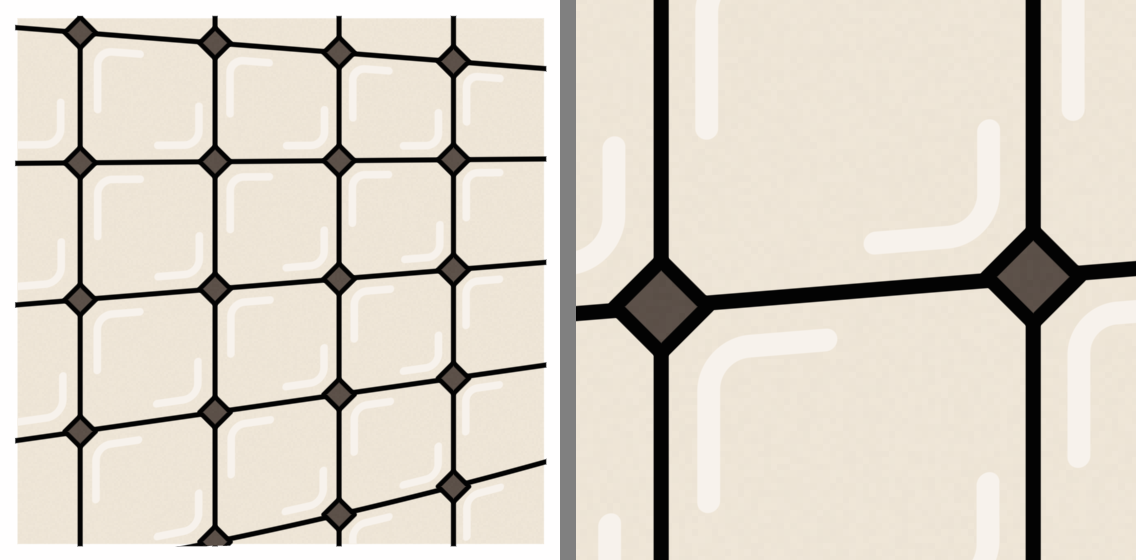
Left: the whole. Right: its middle third, enlarged.
A WebGL 1 fragment shader for this pattern:

```glsl
precision highp float;
// Cream octagon tiles with glossy highlights and brown diamond insets, seen in slight perspective.
uniform vec2 u_resolution;

const vec2 PANEL_MIN = vec2(0.0313, 0.0286);
const vec2 PANEL_MAX = vec2(0.9714, 0.9674);
const float LINE_HALF = 0.0045;
const float GLINT_HALF = 0.0068;
const float DIAMOND_RADIUS = 0.0275;

const vec3 PAPER = vec3(1.0, 0.998, 0.998);
const vec3 CREAM = vec3(0.932, 0.897, 0.84);
const vec3 GLOSS = vec3(0.97, 0.95, 0.925);
const vec3 INK = vec3(0.01);
const vec3 BROWN = vec3(0.36, 0.315, 0.285);

float hash(vec2 p) {
  vec3 q = fract(vec3(p.xyx) * 0.1031);
  q += dot(q, q.yzx + 33.33);
  return fract((q.x + q.y) * q.z);
}

float cover(float d, float soft) {
  return 1.0 - smoothstep(-soft, soft, d);
}

float boxDist(vec2 p, vec2 halfSize) {
  vec2 d = abs(p) - halfSize;
  return length(max(d, 0.0)) + min(max(d.x, d.y), 0.0);
}

float panelDist(vec2 p) {
  return boxDist(p - 0.5 * (PANEL_MIN + PANEL_MAX), 0.5 * (PANEL_MAX - PANEL_MIN));
}

// Columns crowd together towards the right.
float columnX(float i) {
  return 0.1432 + 0.2514 * i / (1.0 + 0.0438 * i);
}

// Height at the left edge, height at the right edge, and bow of each row line.
vec3 rowShape(float r) {
  if (r < 0.5) return vec3(0.9505, 0.8776, 0.0);
  if (r < 1.5) return vec3(0.7083, 0.7161, 0.0);
  if (r < 2.5) return vec3(0.4557, 0.5313, 0.0);
  if (r < 3.5) return vec3(0.2135, 0.3477, 0.0);
  return vec3(-0.0326, 0.1745, -0.054);
}

float rowY(vec3 row, float x) {
  float t = (x - PANEL_MIN.x) / (PANEL_MAX.x - PANEL_MIN.x);
  return mix(row.x, row.y, t) + row.z * t * (1.0 - t);
}

// Two arms along the positive axes, joined by a rounded elbow.
float elbowDist(vec2 q, vec2 arms, float radius) {
  if (q.x < radius && q.y < radius) return abs(length(q - radius) - radius);
  float across = length(q - vec2(clamp(q.x, radius, arms.x), 0.0));
  float along = length(q - vec2(0.0, clamp(q.y, radius, arms.y)));
  return min(across, along);
}

// Highlight in a tile corner; dir points from the knot into the tile.
float glintDist(vec2 p, vec2 knot, float lineY, vec2 dir, float width, vec2 arms, float seed) {
  vec2 inset = vec2(0.125 * width) + 0.004 * vec2(hash(vec2(seed, 3.0)) - 0.5, 0.0);
  if (panelDist(knot + dir * inset) > -0.026) return 1.0;
  vec2 q = vec2(p.x - knot.x, p.y - lineY) * dir - inset;
  return elbowDist(q, arms * width, 0.11 * width) - GLINT_HALF;
}

float diamondDist(vec2 p) {
  vec2 turned = vec2(p.x + p.y, p.y - p.x) * 0.70711;
  return boxDist(turned, vec2(DIAMOND_RADIUS * 0.70711));
}

void main() {
  float side = min(u_resolution.x, u_resolution.y);
  vec2 p = (gl_FragCoord.xy - 0.5 * u_resolution) / side + 0.5;
  float soft = 1.0 / side;
  float panel = panelDist(p);
  float glint = 1.0;
  float line = 1.0;
  float diamond = 1.0;

  for (int j = 0; j < 5; j++) {
    float r = float(j);
    vec3 row = rowShape(r);
    float lineY = rowY(row, p.x);
    float slope = (row.y - row.x) / (PANEL_MAX.x - PANEL_MIN.x);
    line = min(line, abs(p.y - lineY) / sqrt(1.0 + slope * slope));
    vec2 taper = vec2(1.0, 1.0 - 0.03 * r);

    for (int i = 0; i < 4; i++) {
      float c = float(i);
      float x = columnX(c);
      vec2 knot = vec2(x, rowY(row, x));
      float seed = c + 7.0 * r;
      line = min(line, abs(p.x - x));
      diamond = min(diamond, diamondDist(p - knot));
      glint = min(glint, glintDist(p, knot, lineY, vec2(1.0, -1.0),
        columnX(c + 1.0) - x, vec2(0.315, 0.435) * taper, seed));
      if (j > 0) glint = min(glint, glintDist(p, knot, lineY, vec2(-1.0, 1.0),
        x - columnX(c - 1.0), vec2(0.305, 0.295) * taper, seed + 50.0));
    }
  }

  // Layers: paper, tiles with fine grain, gloss, grout, insets.
  float grain = 0.012 * (hash(floor(p * 256.0)) - 0.5);
  vec3 color = mix(PAPER, CREAM + grain, cover(panel, soft));
  color = mix(color, GLOSS, cover(max(glint, panel), soft));
  color = mix(color, INK, cover(max(line - LINE_HALF, panel - 0.004), soft));
  float inkEdge = panel - 0.003;
  color = mix(color, BROWN + grain, cover(max(diamond, inkEdge), soft));
  color = mix(color, INK, cover(max(abs(diamond) - 0.0042, inkEdge), soft));
  gl_FragColor = vec4(color, 1.0);
}
```
